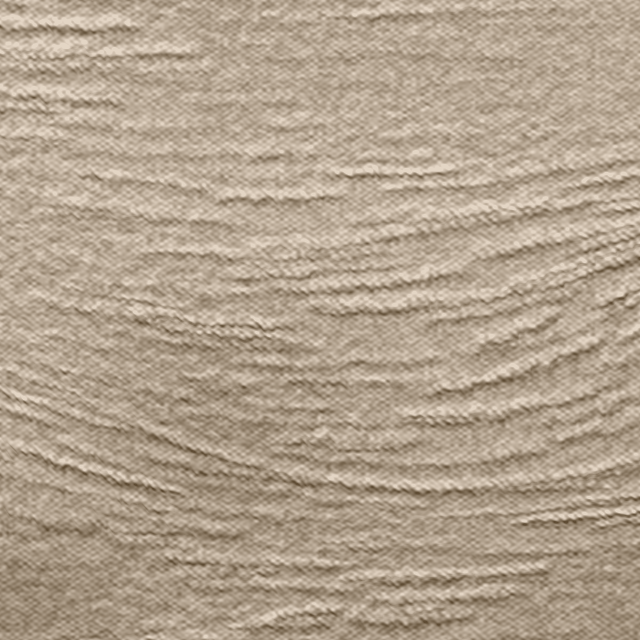
A WebGL 2 fragment shader for this texture:

```glsl
#version 300 es
precision highp float;
// Draws a beige woven cloth with raised, twisted cords sweeping in shallow arcs.
// Scattered strokes in bent coordinates form a height field, lit from above;
// a fine diagonal weave and soft grain are laid over the relief.
uniform vec2 u_resolution;
out vec4 fragColor;

float hash(vec2 p) {
    vec3 q = fract(vec3(p.xyx) * 0.1031);
    q += dot(q, q.yzx + 33.33);
    return fract((q.x + q.y) * q.z);
}

float noise(vec2 p) {
    vec2 i = floor(p), f = fract(p);
    f = f * f * (3.0 - 2.0 * f);
    return mix(mix(hash(i), hash(i + vec2(1, 0)), f.x),
               mix(hash(i + vec2(0, 1)), hash(i + vec2(1, 1)), f.x), f.y);
}

// Straightens the sweeping flow: strokes run along x in the result.
vec2 flow(vec2 p) {
    float centre = clamp(0.68 - 0.8 * (p.y - 0.25), 0.35, 0.7);
    float k = (p.y - 0.45) / 0.3;
    float bowl = 0.38 * exp(-k * k) * (p.x - centre) * (p.x - centre);
    float rise = 0.1 * p.x * (1.0 - smoothstep(0.05, 0.28, p.y));
    return vec2(p.x, p.y - bowl - rise);
}

// Cross-section of a cord: steep below, gently falling above.
float ridge(float d) {
    return smoothstep(-1.0, -0.1, d) * (1.0 - smoothstep(-0.1, 1.7, d));
}

// Scattered tapered strokes, gathered in patches.
float strokes(vec2 q, float seed) {
    vec2 size = vec2(0.26, 0.05);
    vec2 cell = floor(q / size + seed * 0.37);
    float height = 0.0;
    for (int j = -1; j <= 1; j++) {
        for (int i = -1; i <= 1; i++) {
            vec2 id = cell + vec2(i, j);
            vec2 key = id + 40.0 + seed * 17.0;
            vec2 jitter = vec2(hash(key), hash(key + 71.3));
            vec2 c = (id + jitter - seed * 0.37) * size;
            float halfLength = mix(0.06, 0.2, hash(key + 13.7));
            float width = mix(0.008, 0.014, hash(key + 29.1));
            float band = c.y - 0.28 - 0.3 * c.x;
            float density = noise(c * vec2(3.0, 6.0) + 9.0) + 0.3 * exp(-22.0 * band * band);
            float strength = smoothstep(0.15, 0.85, density) * mix(0.45, 1.15, hash(key + 5.9));
            vec2 d = q - c;
            d.y -= d.x * 0.14 * (hash(key + 51.0) - 0.5);
            float taper = 1.0 - smoothstep(0.65, 1.0, abs(d.x) / halfLength);
            height = max(height, strength * taper * ridge(d.y / width));
        }
    }
    return height;
}

float relief(vec2 p) {
    // Slanted twist of the yarn and ragged edges
    vec2 q = flow(p);
    float twist = sin(400.0 * p.x + 280.0 * q.y + 5.0 * noise(p * 45.0));
    float fray = 0.009 * (noise(p * vec2(55.0, 70.0)) - 0.5) + 0.0013 * twist;
    q.y += fray;
    float cords = max(strokes(q, 1.0), strokes(q, 2.0));

    // One long cord along the foot of the sweep
    float x = p.x - 0.68;
    float d = p.y - 0.24 - 0.45 * x * x + 0.6 * fray;
    cords = max(cords, smoothstep(0.1, 0.25, p.x) * ridge(d / 0.011));

    // Crinkles of the ground
    float crinkle = noise(q * vec2(60.0, 105.0)) - 0.5;
    float patches = smoothstep(0.25, 0.75, noise(q * vec2(4.0, 9.0) + 3.0));
    return cords * (0.8 + 0.2 * twist) + crinkle * mix(0.15, 0.5, patches);
}

void main() {
    vec2 p = gl_FragCoord.xy / u_resolution.y;

    // Light from above, slightly left: crisp facets and wider cast shade
    float height = relief(p);
    float facet = height - relief(p + vec2(-0.0018, 0.005));
    float shade = height - relief(p + vec2(-0.003, 0.013));
    float tone = 0.63 + 0.3 * (p.y - 0.5) + 0.25 * (noise(p * 3.0) - 0.5);
    tone += 0.68 * facet + 0.3 * shade;

    // Fine weave and grain
    vec2 w = p + 0.004 * vec2(noise(p * 30.0), noise(p * 30.0 + 40.0));
    tone += 0.085 * (sin(dot(w, vec2(450, 620))) + sin(dot(w, vec2(-420, 640))));
    tone += 0.46 * (noise(p * vec2(150.0, 210.0)) - 0.5);

    vec3 shadow = vec3(0.47, 0.40, 0.31), lit = vec3(0.81, 0.75, 0.68);
    fragColor = vec4(mix(shadow, lit, clamp(tone, -0.3, 1.25)), 1.0);
}
```
